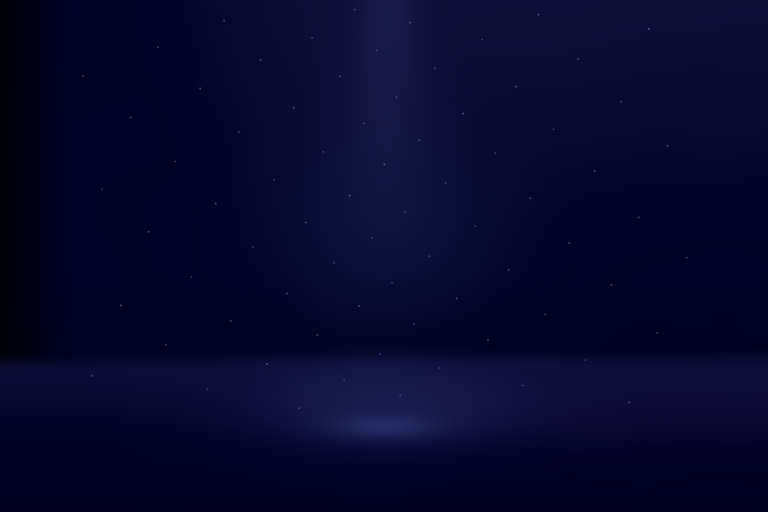
Give the GLSL for this background, as a Shadertoy shader.

```glsl
// A dim navy stage: a soft beam falls from above onto a glowing floor pool.
// Layered Gaussian glows build the wall and floor; evenly scattered points form
// the drifting dust, and faint gradient noise varies the haze.

const vec3 DEEP_NAVY   = vec3(0.000, 0.006, 0.142);
const vec3 UPPER_TINT  = vec3(0.055, 0.050, 0.068);
const vec3 BEAM_TINT   = vec3(0.042, 0.047, 0.066);
const vec3 HAZE_TINT   = vec3(0.038, 0.052, 0.066);
const vec3 FLOOR_NAVY  = vec3(0.000, 0.000, 0.135);
const vec3 FLOOR_TINT  = vec3(0.050, 0.055, 0.078);
const vec3 POOL_TINT   = vec3(0.066, 0.074, 0.125);
const vec3 CORE_TINT   = vec3(0.070, 0.095, 0.120);
const vec3 SIDE_TINT   = vec3(0.022, 0.012, 0.024);
const vec3 DUST_COLOR  = vec3(0.400, 0.430, 0.620);

const float CENTER_X = 0.503;
const float HORIZON = 0.297;
const float HORIZON_SOFTNESS = 0.021;
const vec2 POOL_CENTER = vec2(0.500, 0.165);
const int DUST_COUNT = 74;
const float DUST_RADIUS = 0.0021;
const float HAZE_VARIATION = 0.004;

vec2 hash2(vec2 p) {
    vec3 q = fract(p.xyx * vec3(0.1031, 0.1030, 0.0973));
    q += dot(q, q.yzx + 33.33);
    return fract((q.xx + q.yz) * q.zy);
}

float gradientDot(vec2 cell, vec2 offset) {
    return dot(hash2(cell) * 2.0 - 1.0, offset);
}

float gradientNoise(vec2 p) {
    vec2 i = floor(p), f = fract(p);
    vec2 u = f * f * (3.0 - 2.0 * f);
    vec2 right = vec2(1.0, 0.0), up = vec2(0.0, 1.0);
    float low = mix(gradientDot(i, f), gradientDot(i + right, f - right), u.x);
    float high = mix(gradientDot(i + up, f - up), gradientDot(i + 1.0, f - 1.0), u.x);
    return mix(low, high, u.y);
}

// Elliptical Gaussian falloff.
float glow(vec2 p, vec2 center, vec2 radius) {
    vec2 d = (p - center) / radius;
    return exp(-dot(d, d));
}

vec3 wallColor(vec2 uv) {
    float depth = 1.0 - uv.y;
    float leftFade = smoothstep(0.14 + 0.18 * depth, 0.44 + 0.06 * depth, uv.x);
    float upperLight = smoothstep(0.42, 1.0, uv.y - 0.10 * max(uv.x - 0.5, 0.0));
    float beamWidth = 0.040 + 0.10 * depth;
    float beamOffset = (uv.x - CENTER_X) / beamWidth;
    float beam = exp(-beamOffset * beamOffset) * smoothstep(0.35, 0.95, uv.y);

    vec3 color = DEEP_NAVY + UPPER_TINT * leftFade * upperLight;
    color += BEAM_TINT * beam;
    color += HAZE_TINT * glow(uv, vec2(CENTER_X, 0.54), vec2(0.15, 0.19));
    // Shadow along the left side and just above the floor.
    color *= mix(0.20, 1.0, smoothstep(-0.01, 0.10, uv.x));
    return color * mix(0.90, 1.0, smoothstep(0.29, 0.48, uv.y));
}

vec3 floorColor(vec2 uv) {
    float farLight = smoothstep(0.12 - 0.03 * uv.x, 0.31, uv.y);
    vec3 color = FLOOR_NAVY + FLOOR_TINT * farLight;
    color += SIDE_TINT * glow(uv, vec2(0.90, 0.19), vec2(0.40, 0.07));
    color += POOL_TINT * glow(uv, POOL_CENTER + vec2(0.0, 0.030), vec2(0.18, 0.085));
    color += CORE_TINT * glow(uv, POOL_CENTER, vec2(0.068, 0.023));
    return color * mix(0.88, 1.0, smoothstep(0.0, 0.06, uv.y));
}

// Sparse points, denser toward the middle of the stage.
float dust(vec2 uv, float aspect) {
    float light = 0.0;
    float radius = max(DUST_RADIUS, 1.0 / iResolution.x);
    for (int i = 0; i < DUST_COUNT; i++) {
        float index = float(i) + 0.5;
        vec2 seed = hash2(vec2(index, 17.0));
        float side = 2.0 * fract(index * 0.618) - 1.0;
        float x = 0.5 + side * mix(0.22, 0.40, abs(side));
        float y = mix(0.20, 0.99, (index + seed.x - 0.5) / float(DUST_COUNT));
        vec2 offset = (uv - vec2(x, y)) * vec2(1.0, 1.0 / aspect);
        float speck = 1.0 - smoothstep(0.0, radius, length(offset));
        light += speck * mix(0.6, 1.0, seed.y);
    }
    return min(light, 1.0);
}

void mainImage(out vec4 fragColor, in vec2 fragCoord) {
    vec2 uv = fragCoord / iResolution.xy;
    float aspect = iResolution.x / iResolution.y;

    // The lit middle lifts the soft floor edge slightly.
    float lift = (uv.x - CENTER_X) / 0.16;
    float edge = HORIZON + 0.010 * exp(-lift * lift) + 0.010 * (uv.x - 0.5);
    float wallMask = smoothstep(edge - HORIZON_SOFTNESS, edge + HORIZON_SOFTNESS, uv.y);
    vec3 color = mix(floorColor(uv), wallColor(uv), wallMask);

    color += HAZE_VARIATION * gradientNoise(uv * vec2(aspect, 1.0) * 5.0);
    color = mix(color, DUST_COLOR, 0.85 * dust(uv, aspect));
    fragColor = vec4(clamp(color, 0.0, 1.0), 1.0);
}
```
